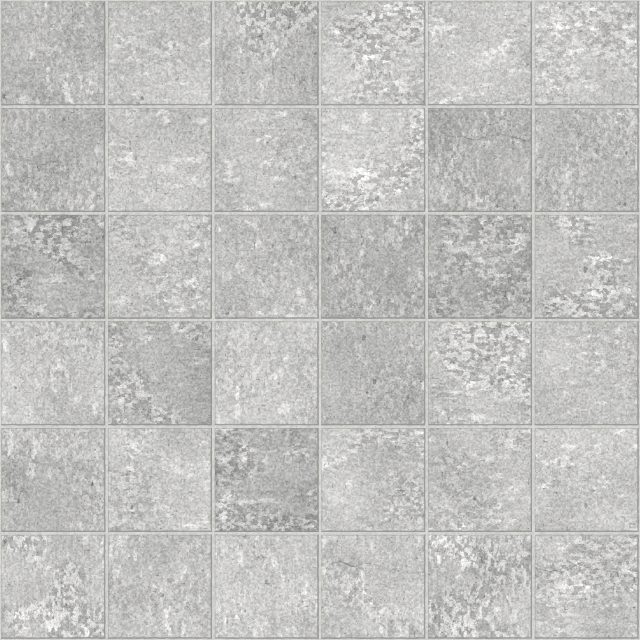
Reproduce this texture procedurally as a Shadertoy shader.

```glsl
// Six by six grid of worn grey concrete tiles with pale, shadowed grout joints.

float hash(vec2 p) {
    vec3 q = fract(p.xyx * 0.1031);
    q += dot(q, q.yzx + 33.33);
    return fract((q.x + q.y) * q.z);
}

float noise(vec2 p) {
    vec2 i = floor(p), f = fract(p);
    f = f * f * (3.0 - 2.0 * f);
    return mix(mix(hash(i), hash(i + vec2(1, 0)), f.x),
               mix(hash(i + vec2(0, 1)), hash(i + vec2(1, 1)), f.x), f.y);
}

float fbm(vec2 p) {
    float sum = 0.0, amp = 0.53;
    for (int i = 0; i < 4; i++) {
        sum += amp * noise(p);
        p = mat2(1.6, 1.2, -1.2, 1.6) * p + 7.3;
        amp *= 0.5;
    }
    return sum;
}

// Grey level of the concrete at q inside the tile with the given id
float concrete(vec2 q, vec2 id, float aa) {
    vec2 s = q + 5.0 + 40.0 * vec2(hash(id + 3.1), hash(id + 8.7));
    float age = hash(id + 21.4);
    float wear = hash(id + 14.2);
    bool upright = hash(id + 30.6) > 0.5;

    // Base tone and soft clouds
    float tone = 0.79 - 0.10 * age * age;
    tone += 0.13 * (fbm(s * 2.2) - 0.5);

    // Finely chipped plaster, gathered in patches
    float worn = smoothstep(0.32, 0.66, fbm(s * 2.6 + 11.0));
    float chips = smoothstep(0.38, 0.62, fbm(s * (upright ? vec2(36, 27) : vec2(27, 36))));
    tone += (0.05 + 0.14 * wear) * worn * (chips - 0.5);

    // Brushed streaks and fine grain
    float streaks = noise(s * (upright ? vec2(52, 7) : vec2(7, 52)));
    tone += 0.05 * (streaks - 0.5) * (0.4 + wear);
    tone += 0.13 * (noise(s * 61.0) - 0.5) + 0.09 * (noise(s * 93.0) - 0.5);

    // Pale scuffs and small dark specks
    float scuff = smoothstep(0.60, 0.74, fbm(s * (upright ? vec2(13, 6) : vec2(6, 13)) + 5.0));
    tone += 0.07 * scuff * (0.4 + chips);
    tone -= 0.11 * smoothstep(0.86, 0.97, noise(s * 41.0));

    // Scattered pits of varied size
    for (float i = 0.0; i < 6.0; i++) {
        vec2 seed = id * 13.0 + i * 2.7;
        vec2 centre = vec2(hash(seed + 1.3), hash(seed + 5.9));
        float size = hash(seed + 9.4);
        float radius = 0.003 + 0.017 * size * size * size * size;
        vec2 r = (q - centre) * vec2(1.0, 0.7);
        float pit = length(r) + 0.014 * (noise(s * 60.0) - 0.5);
        tone -= 0.15 * (1.0 - smoothstep(radius - 0.5 * aa, radius + 0.5 * aa, pit));
    }

    // Hairline crack across a few tiles
    if (hash(id + 44.8) > 0.93) {
        float crack = abs(q.y - 0.55 - 0.25 * fbm(vec2(s.x * 4.0, s.y * 0.2)));
        tone -= 0.18 * (1.0 - smoothstep(0.002, 0.002 + aa, crack)) * noise(s * 9.0);
    }
    return tone;
}

void mainImage(out vec4 fragColor, in vec2 fragCoord) {
    vec2 p = fragCoord / iResolution.xy * 6.0;
    vec2 id = floor(p), q = fract(p);
    float aa = 6.0 / min(iResolution.x, iResolution.y);

    float tone = concrete(q, id, aa);
    vec3 color = tone * vec3(1.002, 1.0, 0.995);

    // Shadowed tile rim, strongest on the right and bottom
    float wobble = 0.005 * (noise(p * 30.0) - 0.5);
    vec2 nearSide = min(q, 1.0 - q);
    float edge = min(nearSide.x, nearSide.y) + wobble;
    float deepEdge = min(1.0 - q.x, q.y) + wobble;
    float rim = 1.0 - smoothstep(0.015, 0.019 + aa, edge);
    float deepRim = 1.0 - smoothstep(0.019, 0.023 + aa, deepEdge);
    color = mix(color, vec3(0.57, 0.57, 0.55), max(0.35 * rim, 0.8 * deepRim));

    // Pale grout joint
    float grout = 1.0 - smoothstep(0.012 - 0.5 * aa, 0.012 + 0.5 * aa, edge);
    vec3 groutColor = vec3(0.83, 0.83, 0.81) + 0.08 * (noise(p * 50.0) - 0.5);
    color = mix(color, groutColor, grout);

    fragColor = vec4(clamp(color, 0.0, 1.0), 1.0);
}
```
